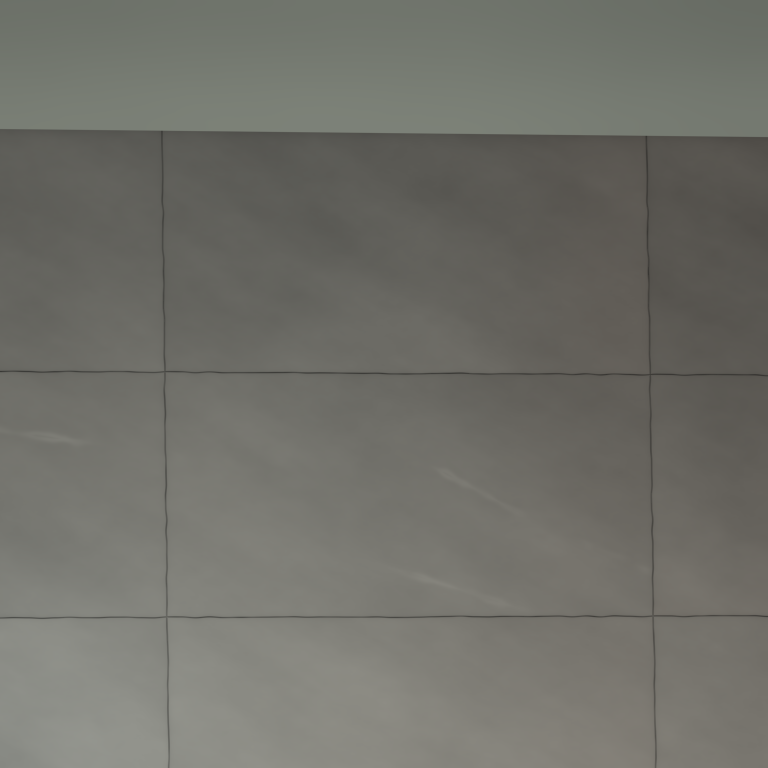
A Shadertoy shader for this texture:

```glsl
#define JOINT_WIDTH 0.0016
#define JOINT_DARK 0.42
#define JOINT_WOBBLE 0.0016
#define MOTTLE 0.055
#define STREAKS 0.050
#define GRAIN 0.014
#define VEIN_LIGHT 0.045
#define STONE_TINT vec3(1.005, 1.0, 0.945)
#define CEILING_TINT vec3(0.975, 1.015, 0.94)

float hash(vec2 p) {
    vec3 q = fract(vec3(p.xyx) * 0.1031);
    q += dot(q, q.yzx + 33.33);
    return fract((q.x + q.y) * q.z);
}

float noise(vec2 p) {
    vec2 i = floor(p), f = fract(p);
    f = f * f * (3.0 - 2.0 * f);
    return mix(mix(hash(i), hash(i + vec2(1, 0)), f.x),
               mix(hash(i + vec2(0, 1)), hash(i + vec2(1, 1)), f.x), f.y);
}

float fbm(vec2 p) {
    float sum = 0.0, amp = 0.5;
    for (int i = 0; i < 5; i++) {
        sum += amp * noise(p);
        p = mat2(1.6, 1.2, -1.2, 1.6) * p + 7.3;
        amp *= 0.5;
    }
    return sum;
}

// Dark core with a soft shoulder around a joint
float joint(float d, float width, float aa) {
    float core = 1.0 - smoothstep(width * 0.5 - aa, width * 0.5 + aa, abs(d));
    return core * 0.8 + 0.2 * exp(-abs(d) / (width * 1.5));
}

// Faint tapered line from a to b with a broken, wavy course
float vein(vec2 p, vec2 a, vec2 b) {
    vec2 ab = b - a;
    float t = clamp(dot(p - a, ab) / dot(ab, ab), 0.0, 1.0);
    float d = length(p - a - ab * t) + 0.006 * (noise(p * 60.0) - 0.5);
    return exp(-d * d / 0.000018) * smoothstep(0.0, 0.3, t)
         * smoothstep(1.0, 0.7, t) * noise(p * 45.0 + 5.0);
}

float wallLight(vec2 p) {
    float left = mix(0.565, 0.355, smoothstep(-0.12, 0.92, p.y));
    float right = mix(0.475, 0.325, smoothstep(-0.1, 0.8, p.y));
    float light = mix(left, right, smoothstep(0.0, 1.05, p.x));
    // Pale patch on the middle tile, darker right edge
    light += 0.025 * exp(-dot(p - vec2(0.4, 0.3), p - vec2(0.4, 0.3)) * 10.0);
    return light - 0.015 * smoothstep(0.85, 1.0, p.x);
}

vec3 wall(vec2 p, float aa) {
    // Joint positions drift slightly with perspective
    float wobX = JOINT_WOBBLE * (noise(vec2(p.y * 65.0, 3.0)) - 0.5);
    float wobY = JOINT_WOBBLE * (noise(vec2(p.x * 55.0, 9.0)) - 0.5);
    float x1 = p.x - mix(0.220, 0.209, p.y) + wobX;
    float x2 = p.x - mix(0.854, 0.839, p.y) + wobX;
    float y1 = p.y - mix(0.5165, 0.5115, p.x) + wobY;
    float y2 = p.y - mix(0.1955, 0.1980, p.x) + wobY;
    vec2 tile = vec2(step(0.0, x1) + step(0.0, x2), step(0.0, y1) + step(0.0, y2));

    // Stone clouds and streaks falling to the right
    vec2 q = p + tile * vec2(3.7, 5.1);
    vec2 s = mat2(0.88, 0.47, -0.47, 0.88) * q;
    s = vec2(dot(q, vec2(0.88, -0.47)), dot(q, vec2(0.47, 0.88)));
    float light = wallLight(p);
    light += MOTTLE * (fbm(q * 5.0) - 0.48);
    light += STREAKS * (fbm(s * vec2(5.0, 17.0)) - 0.48);
    light += GRAIN * (fbm(q * vec2(45.0, 70.0)) - 0.48);
    light += 0.012 * (hash(tile + 2.0) - 0.5);

    // Pale mineral veins
    float veins = vein(p, vec2(0.53, 0.41), vec2(0.70, 0.32))
                + vein(p, vec2(0.48, 0.27), vec2(0.70, 0.20))
                + vein(p, vec2(0.75, 0.30), vec2(0.86, 0.25))
                + vein(p, vec2(-0.04, 0.445), vec2(0.14, 0.42));
    light += VEIN_LIGHT * veins;

    // Warm stains toward the right side
    float warm = smoothstep(0.35, 0.9, p.x) * (0.4 + fbm(q * 4.0 + 20.0));
    vec3 col = light * STONE_TINT + vec3(0.010, -0.002, -0.005) * warm;
    col += vec3(-0.008, 0.002, 0.008) * (1.0 - smoothstep(0.0, 0.5, length(p)));

    float rows = max(joint(y1, JOINT_WIDTH, aa), joint(y2, JOINT_WIDTH, aa));
    float columns = max(joint(x1, JOINT_WIDTH * 1.3, aa), joint(x2, JOINT_WIDTH * 1.3, aa));
    float broken = 0.75 + 0.4 * noise(p * 70.0);
    return col * (1.0 - JOINT_DARK * broken * max(rows, columns * 0.75));
}

vec3 ceiling(vec2 p) {
    float light = mix(0.485, 0.435, smoothstep(0.83, 1.0, p.y));
    light += 0.015 * exp(-pow((p.x - 0.45) / 0.3, 2.0));
    light -= 0.018 * smoothstep(0.6, 1.0, p.x);
    light += 0.012 * (fbm(p * vec2(5.0, 8.0)) - 0.48);
    return light * CEILING_TINT;
}

void mainImage(out vec4 fragColor, in vec2 fragCoord) {
    vec2 p = fragCoord / iResolution.xy;
    float aa = 0.75 / iResolution.y;
    float edge = p.y - mix(0.832, 0.8215, p.x);

    // Wall darkens where it meets the ceiling
    vec3 col = wall(p, aa) * (1.0 - 0.10 * exp(-abs(edge) / 0.010));
    col = mix(col, ceiling(p), smoothstep(-aa, aa, edge));
    fragColor = vec4(col, 1.0);
}
```
